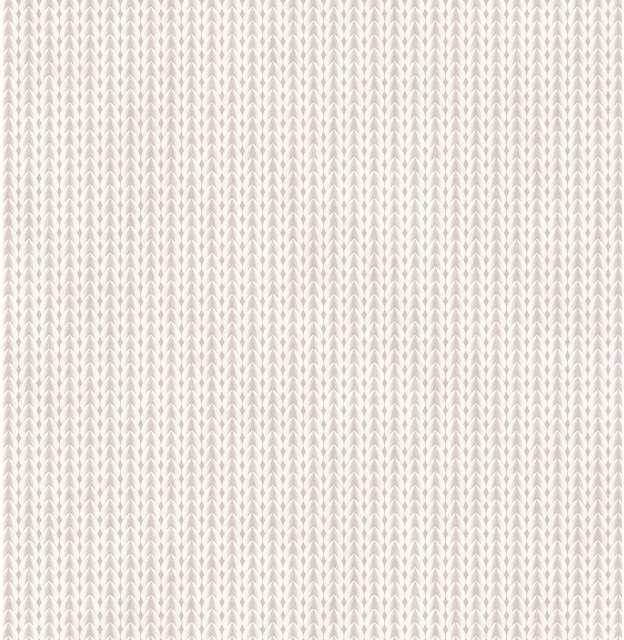
Give the GLSL for this pattern, as a Shadertoy shader.

```glsl
// Pale stockinette knit: columns of rounded stitches, each lapping the one above.
// Stitches are painted from the top row down as tapered arches, with a rosy core,
// ivory flanks, slanted gradient-noise fibres and a soft contact shadow.

const vec2 STITCHES = vec2(30.7, 46.8);     // repeats across and down
const vec2 OFFSET = vec2(0.08, -0.18);      // phase in stitches
const vec2 MARGIN = vec2(0.004, 0.003);     // bare strip at left and right
const vec3 GAP_COLOR = vec3(0.835, 0.780, 0.762);
const vec3 MID_COLOR = vec3(0.930, 0.895, 0.870);
const vec3 YARN_COLOR = vec3(0.988, 0.978, 0.958);
const float TIP_HEIGHT = 1.15;              // rows from widest point to tip
const float TAPER = 0.28;                   // narrowing below the widest point
const float CORE_TONE = 0.12;
const float SHADOW_WIDTH = 0.045;
const float SHADOW_DEPTH = 0.32;
const float FIBRE_DEPTH = 0.30;
const float STITCH_VARIATION = 0.10;
const float CLOTH_VARIATION = 0.10;

vec2 hash22(vec2 p) {
    vec3 q = fract(p.xyx * vec3(0.1031, 0.1030, 0.0973));
    q += dot(q, q.yzx + 33.33);
    return fract((q.xx + q.yz) * q.zy);
}

float cornerGradient(vec2 cell, vec2 toPoint) {
    float angle = 6.28318 * hash22(cell).x;
    return dot(vec2(cos(angle), sin(angle)), toPoint);
}

float gradientNoise(vec2 p) {
    vec2 i = floor(p), f = fract(p);
    vec2 s = f * f * f * (f * (f * 6.0 - 15.0) + 10.0);
    vec2 e = vec2(1.0, 0.0);
    float low = mix(cornerGradient(i, f), cornerGradient(i + e, f - e), s.x);
    float high = mix(cornerGradient(i + e.yx, f - e.yx),
                     cornerGradient(i + 1.0, f - 1.0), s.x);
    return mix(low, high, s.y);
}

// Half width of a stitch and its slope, at a height h in rows
vec2 stitchWidth(float h) {
    float r = h / TIP_HEIGHT;
    return h > 0.0 ? vec2(0.5 - 0.5 * r * r, -r / TIP_HEIGHT)
                   : vec2(0.5 + TAPER * h, TAPER);
}

// Tone of the yarn: t runs from core (0) to rim (1)
float yarnTone(float t, float side, float h, vec2 id) {
    float tone = mix(CORE_TONE, 1.0, smoothstep(0.08, 0.72, t));
    tone -= 0.18 * smoothstep(0.86, 1.0, t);
    tone += 0.12 * smoothstep(0.45, 1.0, h);
    vec2 seed = id * vec2(17.0, 13.0) + vec2(side * 4.0, 0.0);
    float fibre = gradientNoise(seed + vec2(t * 5.0 + h * 2.0, h * 1.2));
    return tone + FIBRE_DEPTH * fibre + STITCH_VARIATION * (hash22(id).y - 0.5);
}

vec3 toneColor(float tone) {
    vec3 dark = mix(GAP_COLOR, MID_COLOR, clamp(tone / 0.6, 0.0, 1.0));
    return mix(dark, YARN_COLOR, clamp((tone - 0.6) / 0.4, 0.0, 1.0));
}

void mainImage(out vec4 fragColor, in vec2 fragCoord) {
    vec2 uv = fragCoord / iResolution.xy;
    vec2 p = uv * STITCHES + OFFSET;
    float pixel = STITCHES.x / iResolution.x;
    float aspect = (STITCHES.y / iResolution.y) / pixel;

    float column = floor(p.x);
    float x = fract(p.x) - 0.5;
    float u = abs(x);
    float tone = 0.0;

    // Upper stitches first, so each lower one overlaps them
    for (int k = 1; k >= -1; k--) {
        float row = floor(p.y) + float(k);
        float h = p.y - row;
        vec2 w = stitchWidth(h);
        float d = (u - w.x) / length(vec2(1.0, w.y * aspect));
        float t = clamp(u / max(w.x, 0.001), 0.0, 1.0);

        tone -= SHADOW_DEPTH * exp(-max(d, 0.0) / SHADOW_WIDTH);
        float cover = smoothstep(0.75 * pixel, -0.75 * pixel, d);
        tone = mix(max(tone, 0.0), yarnTone(t, sign(x), h, vec2(column, row)), cover);
    }

    // Slow unevenness of the cloth
    tone += CLOTH_VARIATION * gradientNoise(p * vec2(0.22, 0.14));
    vec3 color = toneColor(tone);

    // Bare edges
    float edge = min(uv.x - MARGIN.x, 1.0 - MARGIN.y - uv.x) * iResolution.x;
    color = mix(vec3(1.0), color, clamp(edge + 0.5, 0.0, 1.0));
    fragColor = vec4(color, 1.0);
}
```
